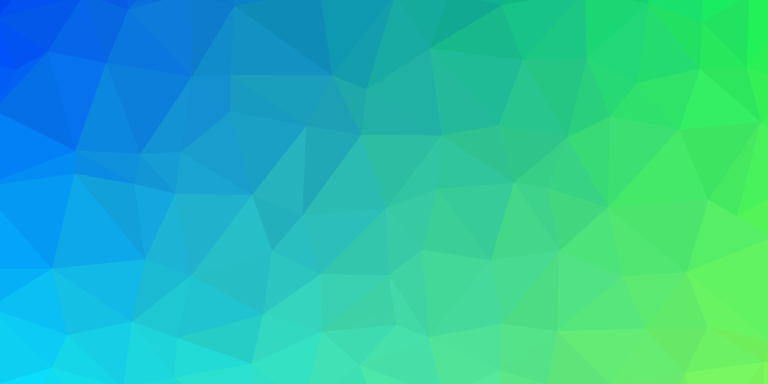
This background is drawn by a WebGL 2 fragment shader. Its source:

```glsl
#version 300 es
precision highp float;
// Low-poly background: a jittered grid is split into triangular facets.
// Each facet takes one flat colour from a smooth blue-to-green gradient,
// sampled near its centroid, with a small random change of brightness.

uniform vec2 u_resolution;
out vec4 fragColor;

const float ROWS = 6.1;          // grid cells over the canvas height
const float JITTER = 0.70;       // vertex scatter, in cells
const float COLOR_SHIFT = 0.06;  // scatter of the gradient lookup
const float SHADE = 0.045;       // range of facet brightness

float hash(vec2 p) {
  return fract(sin(dot(p, vec2(127.1, 311.7))) * 43758.5453);
}

vec2 hash2(vec2 p) {
  return vec2(hash(p), hash(p + 37.4));
}

float cross2(vec2 a, vec2 b) {
  return a.x * b.y - a.y * b.x;
}

// Five evenly spaced colour stops along x
vec3 ramp(float x, vec3 a, vec3 b, vec3 c, vec3 d, vec3 e) {
  float t = clamp(x, 0.0, 1.0) * 4.0;
  vec3 col = mix(a, b, clamp(t, 0.0, 1.0));
  col = mix(col, c, clamp(t - 1.0, 0.0, 1.0));
  col = mix(col, d, clamp(t - 2.0, 0.0, 1.0));
  return mix(col, e, clamp(t - 3.0, 0.0, 1.0));
}

// Three horizontal ramps blended from bottom to top
vec3 gradient(vec2 uv) {
  vec3 bottom = ramp(uv.x, vec3(0.04, 0.85, 0.97), vec3(0.14, 0.86, 0.82),
    vec3(0.28, 0.89, 0.67), vec3(0.38, 0.91, 0.50), vec3(0.49, 0.96, 0.34));
  vec3 middle = ramp(uv.x, vec3(0.00, 0.56, 0.97), vec3(0.10, 0.64, 0.81),
    vec3(0.19, 0.75, 0.67), vec3(0.24, 0.84, 0.49), vec3(0.30, 0.94, 0.34));
  vec3 top = ramp(uv.x, vec3(0.00, 0.25, 0.97), vec3(0.04, 0.46, 0.83),
    vec3(0.05, 0.59, 0.66), vec3(0.08, 0.78, 0.48), vec3(0.11, 0.96, 0.34));
  float t = clamp(uv.y, 0.0, 1.0) * 2.0;
  return mix(mix(bottom, middle, min(t, 1.0)), top, max(t - 1.0, 0.0));
}

vec2 vertex(vec2 id) {
  return id + (hash2(id) - 0.5) * JITTER;
}

// Signed distance to the line a-b, positive on its left
float edgeDistance(vec2 p, vec2 a, vec2 b) {
  return cross2(b - a, p - a) / length(b - a);
}

// Smooth coverage of a triangle with either winding
float coverage(vec2 p, vec2 a, vec2 b, vec2 c, float pixel) {
  float winding = sign(cross2(b - a, c - a));
  float d = min(winding * edgeDistance(p, a, b),
    min(winding * edgeDistance(p, b, c), winding * edgeDistance(p, c, a)));
  return clamp(d / pixel + 0.5, 0.0, 1.0);
}

// Facet colour in rgb and its coverage in a, premultiplied
vec4 facet(vec2 p, vec2 a, vec2 b, vec2 c, vec2 extent, float pixel) {
  vec2 center = (a + b + c) / 3.0;
  vec2 offset = (hash2(center) - 0.5) * COLOR_SHIFT;
  float shade = 1.0 + (hash(center + 9.2) - 0.5) * SHADE;
  vec3 col = gradient(center / extent + offset) * shade;
  return vec4(col, 1.0) * coverage(p, a, b, c, pixel);
}

// A grid cell split along its shorter diagonal
vec4 cell(vec2 p, vec2 id, vec2 extent, float pixel) {
  vec2 a = vertex(id);
  vec2 b = vertex(id + vec2(1.0, 0.0));
  vec2 c = vertex(id + vec2(1.0, 1.0));
  vec2 d = vertex(id + vec2(0.0, 1.0));
  if (distance(a, c) < distance(b, d)) {
    return facet(p, a, b, c, extent, pixel) + facet(p, a, c, d, extent, pixel);
  }
  return facet(p, a, b, d, extent, pixel) + facet(p, b, c, d, extent, pixel);
}

void main() {
  vec2 p = gl_FragCoord.xy / u_resolution.y * ROWS;
  vec2 extent = u_resolution / u_resolution.y * ROWS;
  float pixel = ROWS / u_resolution.y;

  // Blend the facets of nearby cells over a faint base
  vec4 sum = vec4(gradient(p / extent), 1.0) * 0.001;
  for (int y = -1; y <= 1; y++) {
    for (int x = -1; x <= 1; x++) {
      sum += cell(p, floor(p) + vec2(x, y), extent, pixel);
    }
  }
  fragColor = vec4(clamp(sum.rgb / sum.a, 0.0, 1.0), 1.0);
}
```
